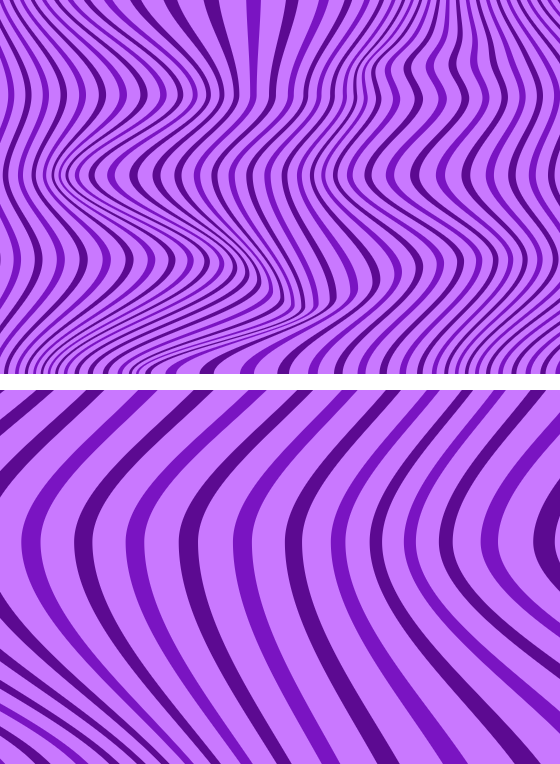
Top: the whole. Bottom: its middle third, enlarged.
Give the GLSL for this pattern, as a Shadertoy shader.

```glsl
// Flowing purple stripes, bent into bulges and pinches over a lilac ground.

const vec2 GRID = vec2(768.0, 512.0);   // design units across the canvas
const vec3 LILAC = vec3(0.79, 0.47, 1.00);
const vec3 VIOLET = vec3(0.48, 0.08, 0.76);
const vec3 INDIGO = vec3(0.36, 0.04, 0.57);
const float HALF_WIDTH = 0.178;         // stripe half width, in stripe spacings

// Bell curve around a center.
float bell(float v, float center, float width) {
    float d = (v - center) / width;
    return exp(-d * d);
}

// Evenly spaced stripes displaced by three swells of (height, center, width).
float spread(float n, float start, float gap, vec3 a, vec3 b, vec3 c) {
    return start + gap * n
         + a.x * bell(n, a.y, a.z)
         + b.x * bell(n, b.y, b.z)
         + c.x * bell(n, c.y, c.z);
}

// Stripe positions at the levels where the flow turns, top to bottom.
float topFan(float n) {
    return 307.0 + 14.0 * n + 148.0 * tanh((n + 0.7) / 3.3)
         - 10.0 * tanh((n - 8.0) / 3.0);
}

float upperBulge(float n) {
    return spread(n, 343.0, 23.4, vec3(22.0, -5.5, 3.5),
                  vec3(9.0, 2.0, 1.8), vec3(-33.0, 9.3, 3.0));
}

float middleBulge(float n) {
    return spread(n, 314.0, 23.4, vec3(-70.0, -5.2, 4.2),
                  vec3(-36.0, 2.0, 4.0), vec3(-68.0, 10.3, 4.8));
}

float lowerBulge(float n) {
    return spread(n, 350.0, 24.1, vec3(56.0, -6.0, 6.3),
                  vec3(-18.0, 4.3, 2.5), vec3(18.0, 12.0, 3.5));
}

float bottomFan(float n) {
    return spread(n, 255.0, 21.25, vec3(-88.0, -2.0, 6.5),
                  vec3(-72.0, 3.6, 2.6), vec3(45.0, 13.0, 5.0));
}

// Smooth ease from 0 to 1 with a chosen starting slope.
float ease(float t, float slope) {
    return t * t * (3.0 - 2.0 * t) + slope * t * (1.0 - t) * (1.0 - t);
}

// Horizontal position of stripe n at a given depth below the top edge.
float stripeX(float n, float depth) {
    float upper = 130.0;
    float middle = 240.0;
    float lower = 355.0 + 65.0 * bell(n, 3.0, 4.5);
    float x;
    if (depth < upper) {
        x = mix(topFan(n), upperBulge(n), ease(depth / upper, 0.7));
    } else if (depth < middle) {
        x = mix(upperBulge(n), middleBulge(n),
                ease((depth - upper) / (middle - upper), 0.0));
    } else if (depth < lower) {
        x = mix(middleBulge(n), lowerBulge(n),
                ease((depth - middle) / (lower - middle), 0.0));
    } else {
        x = mix(lowerBulge(n), bottomFan(n),
                ease((depth - lower) / (GRID.y - lower), 0.0));
    }
    // Small extra ripple in the upper right.
    return x - 22.0 * bell(depth, 90.0, 28.0) * bell(n, 11.0, 4.0);
}

// Continuous stripe number at a point, found by bisection.
float stripeIndex(vec2 p) {
    float low = -24.0;
    float high = 32.0;
    for (int i = 0; i < 20; i++) {
        float mid = 0.5 * (low + high);
        if (stripeX(mid, p.y) < p.x) low = mid;
        else high = mid;
    }
    return 0.5 * (low + high);
}

// Alternating stripe colours, with one run of three dark stripes.
vec3 stripeColor(float id) {
    bool dark = mod(id, 2.0) > 0.5 || id == -2.0;
    return dark ? INDIGO : VIOLET;
}

void mainImage(out vec4 fragColor, in vec2 fragCoord) {
    vec2 uv = fragCoord / iResolution.xy;
    vec2 p = vec2(uv.x, 1.0 - uv.y) * GRID;

    float n = stripeIndex(p);
    float id = floor(n + 0.5);
    float blur = max(length(vec2(dFdx(n), dFdy(n))), 0.0001);
    float cover = clamp((HALF_WIDTH - abs(n - id)) / blur + 0.5, 0.0, 1.0);

    fragColor = vec4(mix(LILAC, stripeColor(id), cover), 1.0);
}
```
